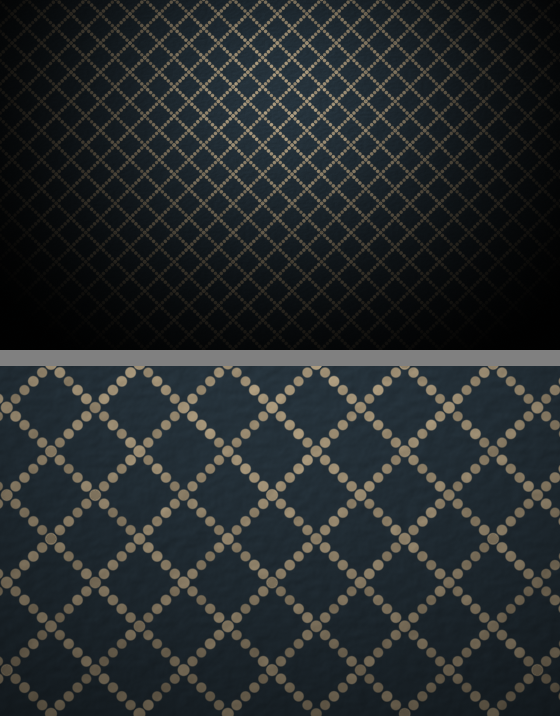
Top, the full canvas; bottom, a detail of the centre.
Write a Shadertoy shader that draws this pattern.

```glsl
// Dark slate wallpaper crossed by diagonal strings of tan beads under a soft spotlight.
// A sheared lattice gives the diamonds; rounding along its axes places the beads.
// Value noise embosses the ground, and an off-centre gaussian fades the edges.

const vec2 REPEATS = vec2(19.0, 12.0);      // diamonds across and down
const vec2 PHASE = vec2(0.41, 0.525);       // first crossing, in diamonds
const float BEADS_PER_EDGE = 5.0;
const float BEAD_RADIUS = 0.0049;           // in canvas heights
const float CROSSING_GROWTH = 0.0006;
const vec3 SLATE = vec3(0.145, 0.195, 0.230);
const vec3 TAN = vec3(0.650, 0.585, 0.475);

float hash(vec2 p) {
    vec3 q = fract(vec3(p.xyx) * 0.1031);
    q += dot(q, q.yzx + 33.33);
    return fract((q.x + q.y) * q.z);
}

float valueNoise(vec2 p) {
    vec2 cell = floor(p);
    vec2 f = fract(p);
    f = f * f * (3.0 - 2.0 * f);
    float low = mix(hash(cell), hash(cell + vec2(1.0, 0.0)), f.x);
    float high = mix(hash(cell + vec2(0.0, 1.0)), hash(cell + 1.0), f.x);
    return mix(low, high, f.y);
}

// Slope of the noise towards the upper left reads as pressed grain.
float emboss(vec2 p) {
    return valueNoise(p) - valueNoise(p + vec2(-0.45, 0.45));
}

// Beads on the lines where lattice.y is whole; returns coverage and tone.
vec2 beadString(vec2 lattice, vec2 cellSize, float seed, float blur) {
    vec2 steps = vec2(BEADS_PER_EDGE, 1.0);
    vec2 id = round(lattice * steps);
    vec2 d = lattice - id / steps;
    vec2 offset = 0.5 * vec2(d.x + d.y, d.x - d.y) * cellSize;
    float atCrossing = 1.0 - step(0.5, abs(mod(id.x + 0.5, BEADS_PER_EDGE) - 0.5));
    float random = hash(id + seed);
    float radius = BEAD_RADIUS + CROSSING_GROWTH * atCrossing + 0.0005 * (random - 0.5);
    float coverage = 1.0 - smoothstep(-blur, blur, length(offset) - radius);
    return vec2(coverage, 0.91 + 0.16 * random);
}

// Spotlight above the middle, falling almost to black at the sides and foot.
float spotlight(vec2 p, float aspect) {
    vec2 d = (p - vec2(0.5 * aspect, 0.71)) / vec2(0.375 * aspect, 0.52);
    return max(0.0, 1.06 * exp(-dot(d, d)) - 0.06);
}

void mainImage(out vec4 fragColor, in vec2 fragCoord) {
    vec2 uv = fragCoord / iResolution.xy;
    float aspect = iResolution.x / iResolution.y;
    vec2 p = uv * vec2(aspect, 1.0);
    float blur = max(0.75 / iResolution.y, 0.0009);

    // Diagonal lattice: crossings fall on whole coordinates
    vec2 cell = uv * REPEATS - PHASE;
    vec2 cellSize = vec2(aspect, 1.0) / REPEATS;
    vec2 rising = vec2(cell.x + cell.y, cell.x - cell.y);
    vec2 beadsUp = beadString(rising, cellSize, 17.0, blur);
    vec2 beadsDown = beadString(rising.yx, cellSize * vec2(1.0, -1.0), 71.0, blur);

    // Grained ground
    float grain = emboss(p * vec2(110.0, 170.0)) + 0.5 * emboss(p * 300.0);
    vec3 color = SLATE * (1.0 + 0.13 * grain);

    // Beads, lightly worn by the same grain
    float coverage = max(beadsUp.x, beadsDown.x);
    float tone = beadsUp.x > beadsDown.x ? beadsUp.y : beadsDown.y;
    color = mix(color, TAN * tone * (1.0 + 0.08 * grain), coverage);

    // Lighting, with a little dither against banding
    color = color * spotlight(p, aspect) + vec3(0.004, 0.005, 0.005);
    color += (hash(fragCoord) - 0.5) / 255.0;
    fragColor = vec4(clamp(color, 0.0, 1.0), 1.0);
}
```
